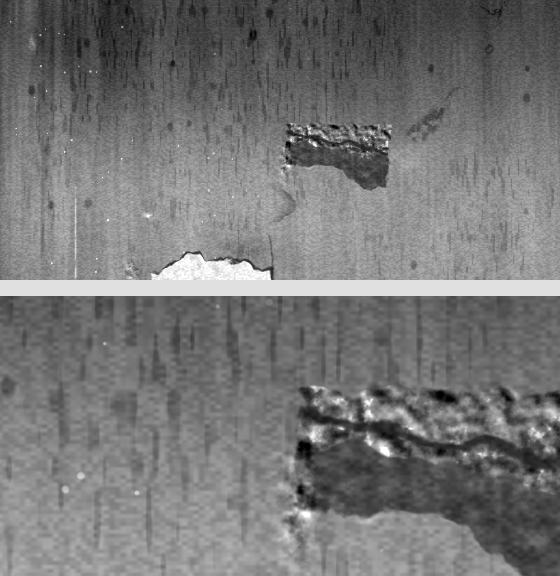
Top: the whole. Bottom: its middle third, enlarged.
Write a WebGL 2 fragment shader that draws this texture.

```glsl
#version 300 es
precision highp float;

uniform vec2 u_resolution;
out vec4 fragColor;

float hash(vec2 c) {
  return fract(sin(dot(c, vec2(127.1, 311.7))) * 43758.5453);
}

float noise(vec2 p) {
  vec2 c = floor(p), f = fract(p);
  f = f * f * (3.0 - 2.0 * f);
  return mix(mix(hash(c), hash(c + vec2(1, 0)), f.x),
             mix(hash(c + vec2(0, 1)), hash(c + vec2(1, 1)), f.x), f.y);
}

float fbm(vec2 p) {
  float sum = 0.0, gain = 0.53;
  for (int i = 0; i < 4; i++) {
    sum += gain * noise(p);
    p = p * 2.03 + 17.3;
    gain *= 0.5;
  }
  return sum;
}

// One soft spot in a random share of the grid cells
float spots(vec2 p, float cells, float share) {
  vec2 c = floor(p * cells);
  vec2 centre = 0.3 + 0.4 * vec2(hash(c + 3.1), hash(c + 7.7));
  float radius = mix(0.1, 0.28, hash(c + 5.3));
  float d = length(fract(p * cells) - centre);
  return step(1.0 - share, hash(c)) * smoothstep(radius, radius * 0.4, d);
}

float blob(vec2 p, vec2 centre, vec2 size) {
  vec2 d = (p - centre) / size;
  return exp(-dot(d, d));
}

float segmentDistance(vec2 p, vec2 a, vec2 b) {
  vec2 d = b - a;
  return length(p - a - d * clamp(dot(p - a, d) / dot(d, d), 0.0, 1.0));
}

float inside(float d) {
  return smoothstep(0.004, -0.004, d);
}

// Stained metal: vertical fade, rain streaks and flecks
float wall(vec2 p) {
  float tone = mix(0.6, 0.255, smoothstep(0.2, 1.0, p.y));
  float left = smoothstep(0.75, 0.1, p.x);
  tone -= 0.07 * blob(p, vec2(0.3, 0.85), vec2(0.17, 0.25));
  tone += 0.06 * blob(p, vec2(0.08, 0.85), vec2(0.12, 0.3));
  tone += 0.05 * blob(p, vec2(0.85, 0.33), vec2(0.35, 0.2));
  tone += (0.05 + 0.14 * left) * (noise(p * vec2(18.0, 1.2)) - 0.5);
  tone += (0.05 + 0.06 * left) * (noise(p * vec2(85.0, 5.0)) - 0.5);
  tone += 0.09 * (fbm(p * vec2(9.0, 6.0)) - 0.5);
  float flecks = smoothstep(0.6, 0.9, noise(p * vec2(115.0, 26.0)));
  tone -= 0.11 * flecks * smoothstep(0.35, 0.65, fbm(p * vec2(6.0, 3.0) + 4.0));
  tone -= 0.16 * spots(p * vec2(1.0, 0.7), 14.0, 0.07);
  tone += 0.4 * spots(p + 0.4, 45.0, 0.02) * smoothstep(1.5, 0.2, p.x);
  return tone;
}

void main() {
  vec2 p = gl_FragCoord.xy / u_resolution.y;
  vec2 warp = vec2(fbm(p * 24.0), fbm(p * 24.0 + 31.0)) - 0.5;
  vec2 w = p + 0.04 * warp;
  float rough = fbm(p * 48.0);
  float relief = rough - fbm(p * 48.0 + vec2(0.3, 0.45));
  float tone = wall(p);

  // Diagonal stain and pale scuff
  float stain = segmentDistance(w, vec2(1.49, 0.52), vec2(1.64, 0.69));
  stain -= mix(0.04, 0.004, smoothstep(0.5, 0.68, p.y));
  tone -= 0.17 * smoothstep(0.012, -0.012, stain) * smoothstep(0.3, 0.6, rough);
  tone += 0.22 * blob(w, vec2(1.43, 0.43), vec2(0.07, 0.06)) * rough;

  // Small ring and scribbled scratches near the top
  float ring = abs(length(w - vec2(1.745, 0.825)) - 0.012) - 0.003;
  tone -= 0.13 * inside(ring);
  float scratch = abs(fbm(p * 17.0 + 9.0) - 0.5) - 0.025;
  tone -= 0.16 * smoothstep(0.02, -0.02, scratch) * blob(p, vec2(1.77, 0.97), vec2(0.06, 0.04));

  // Peeling flap with a curved shadow
  float flap = w.x - 0.985 - 0.07 * sin(clamp((p.y - 0.2) / 0.14, 0.0, 1.0) * 3.1416);
  float flapSpan = smoothstep(0.19, 0.22, p.y) * smoothstep(0.35, 0.31, p.y);
  tone -= 0.17 * smoothstep(-0.06, 0.0, flap) * inside(flap) * flapSpan;

  // Broken plaster: rubble above a crack, dark hollow below
  float crackY = 0.525 - 0.18 * (p.x - 1.01);
  float floorY = 0.41 - 0.085 * smoothstep(1.18, 1.32, w.x);
  float sides = abs(w.x - 1.205) - 0.185;
  float broken = max(sides, max(floorY - w.y, w.y - 0.555));
  float hollow = max(broken, w.y - crackY + 0.025 + 0.07 * (noise(p * 22.0) - 0.5));
  float rubble = 0.41 + 1.1 * relief + 0.3 * smoothstep(0.62, 0.75, rough);
  tone = mix(tone, rubble, inside(broken));
  tone = mix(tone, 0.27 + 0.16 * (rough - 0.5), 0.9 * inside(hollow));
  float crack = max(abs(w.y - crackY) - 0.006, sides);
  tone = mix(tone, 0.13, 0.85 * inside(crack));
  float rim = max(abs(w.y - floorY + 0.006) - 0.004, abs(p.x - 1.1) - 0.09);
  tone += 0.33 * inside(rim) * smoothstep(0.3, 0.55, noise(p * 30.0));
  tone += 1.3 * relief * blob(p, vec2(1.02, 0.42), vec2(0.025, 0.07));

  // Bare white patch with a chipped dark edge
  tone -= 0.2 * blob(w, vec2(0.88, 0.1), vec2(0.12, 0.06)) * rough;
  tone -= 0.2 * inside(max(abs(w.x - 0.968) - 0.004, p.y - 0.16));
  float patchTop = 0.015 + 0.075 * smoothstep(0.55, 0.69, p.x)
                 - 0.025 * smoothstep(0.71, 0.74, p.x) - 0.03 * smoothstep(0.87, 0.92, p.x);
  float bare = max(w.y - patchTop, abs(p.x - 0.755) - 0.21 + 0.2 * warp.y * 0.1);
  float chipped = inside(bare - 0.016 * noise(p * 28.0));
  tone = mix(tone, 0.15, 0.85 * chipped * smoothstep(0.53, 0.57, p.x));
  tone = mix(tone, 0.96 - 0.12 * smoothstep(0.55, 0.75, rough), inside(bare));

  // Broken bright run and pale chips on the left
  float run = max(abs(p.x - 0.27) - 0.002, p.y - 0.33);
  tone += 0.33 * inside(run) * smoothstep(0.2, 0.6, noise(p * vec2(20.0, 60.0)));
  tone += 0.5 * blob(w, vec2(0.53, 0.23), vec2(0.018, 0.011)) * smoothstep(0.35, 0.6, rough);
  tone += 0.25 * blob(w, vec2(0.115, 0.85), vec2(0.008, 0.025));
  tone += 1.5 * relief * blob(p, vec2(0.47, 0.03), vec2(0.025, 0.04));

  // Fine grain
  tone += (0.08 + 0.1 * tone) * (noise(p * vec2(150.0, 215.0)) - 0.5);
  fragColor = vec4(vec3(clamp(tone, 0.0, 1.0)), 1.0);
}
```
